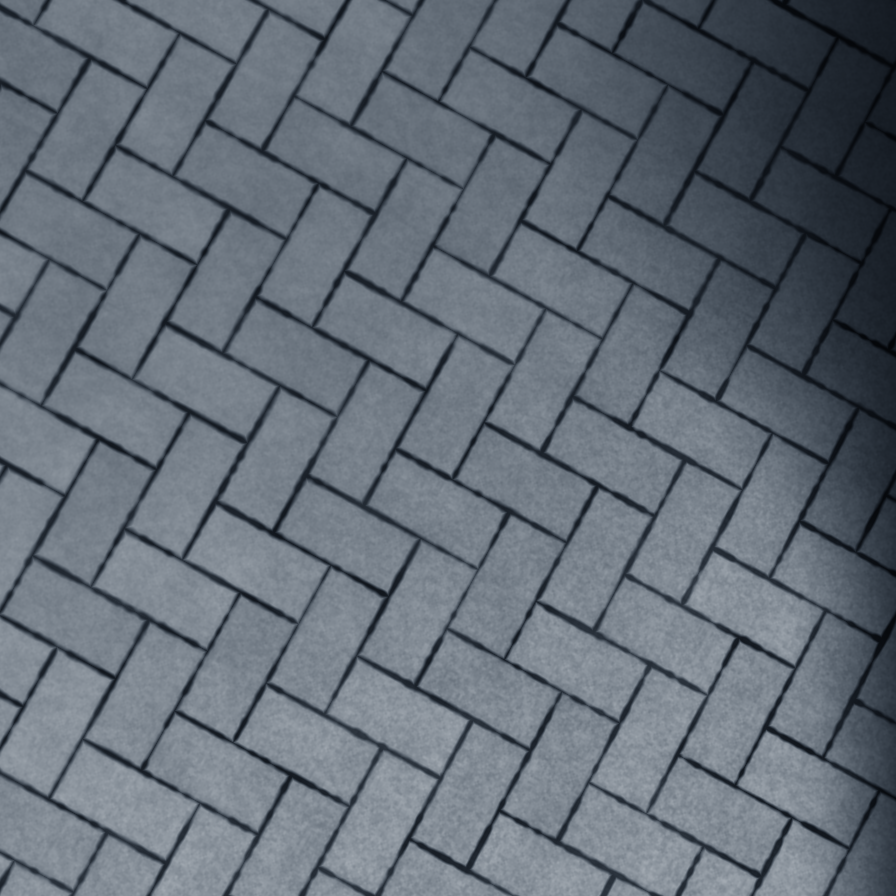
Reproduce this texture procedurally as a Shadertoy shader.

```glsl
// Slanted herringbone paving of blue-grey bricks with dark joints, lit from the lower left.
#define BRICK_WIDTH 0.0726           // short side of a brick, in canvas heights
#define TILT 0.5027                  // clockwise turn of the pattern, radians
#define ANCHOR vec2(0.5113, 0.6276)  // top left corner of one upright brick
#define PERSPECTIVE vec2(0.029, 0.040)
#define JOINT_HALF 0.036             // half the joint width, in brick widths
#define JOINT_LEVEL 0.20             // joint brightness relative to brick
#define BRICK_VARIATION 0.09
#define GRAIN 0.13
#define LIGHT_TOP 0.465
#define LIGHT_BOTTOM 0.575
#define SHADOW_DEPTH 0.82
#define TINT_POWER vec3(1.11, 1.0, 0.89)

float hash(vec2 p) {
    vec3 h = fract(vec3(p.xyx) * 0.1031);
    h += dot(h, h.yzx + 33.33);
    return fract((h.x + h.y) * h.z);
}

float noise(vec2 p) {
    vec2 cell = floor(p), f = fract(p);
    f = f * f * (3.0 - 2.0 * f);
    return mix(mix(hash(cell), hash(cell + vec2(1, 0)), f.x),
               mix(hash(cell + vec2(0, 1)), hash(cell + vec2(1, 1)), f.x), f.y);
}

// Canvas position to brick units, with a slight perspective.
vec2 toPaving(vec2 uv) {
    vec2 p = uv - ANCHOR;
    p /= (1.0 - dot(PERSPECTIVE, p)) * BRICK_WIDTH;
    float c = cos(TILT), s = sin(TILT);
    return vec2(c * p.x - s * p.y, s * p.x + c * p.y);
}

// Distance to the brick edge; also returns the corner cell of the brick.
float herringbone(vec2 q, out vec2 corner) {
    vec2 cell = floor(q);
    float phase = mod(cell.x - cell.y, 4.0);
    bool upright = phase > 0.5 && phase < 2.5;
    vec2 size = upright ? vec2(1, 2) : vec2(2, 1);
    corner = cell;
    if (phase < 0.5) corner.x -= 1.0;
    else if (phase < 1.5) corner.y -= 1.0;
    vec2 inside = min(q - corner, corner + size - q);
    return min(inside.x, inside.y);
}

// Overall light: brighter below, falling into shade at the right and upper right.
float lighting(vec2 uv) {
    float rise = smoothstep(0.3, 1.0, uv.y);
    float edge = 0.965 - 0.2 * rise;
    float spread = 0.1 + 0.24 * rise;
    float shade = smoothstep(edge - spread, edge + spread, uv.x);
    float light = mix(LIGHT_BOTTOM, LIGHT_TOP, smoothstep(0.0, 0.8, uv.y));
    return light * (1.0 - SHADOW_DEPTH * shade);
}

void mainImage(out vec4 fragColor, in vec2 fragCoord) {
    vec2 uv = fragCoord / iResolution.y;
    vec2 q = toPaving(uv);
    vec2 corner;
    float edgeDistance = herringbone(q, corner);

    // Focus sharpens towards the lower right.
    float focus = smoothstep(-0.5, 0.5, uv.x - uv.y);

    // Stone surface: tone per brick, broad mottling and fine grain.
    float tone = 1.0 + BRICK_VARIATION * (hash(corner + 71.0) - 0.5);
    tone += 0.08 * (noise(q * 1.7 + 40.0) - 0.5);
    tone += 0.07 * (noise(q * vec2(6.0, 9.0) + 90.0) - 0.5);
    float grain = 0.6 * noise(q * 19.0 + 300.0) + 0.4 * noise(q * 31.0 + 700.0);
    tone += GRAIN * mix(0.8, 1.8, focus) * (grain - 0.5);

    // Joints with worn edges and uneven width and depth.
    float wear = 0.035 * (noise(q * 9.0 + 150.0) - 0.5)
               + 0.025 * (noise(q * 2.0 + 220.0) - 0.5);
    float pixel = 1.0 / (iResolution.y * BRICK_WIDTH);
    float soft = max(mix(0.042, 0.030, focus), pixel);
    float joint = 1.0 - smoothstep(-soft, soft, edgeDistance + wear - JOINT_HALF);
    joint *= mix(0.72, 1.05, noise(q * 1.3 + 510.0));
    float rim = 1.0 - 0.10 * (1.0 - smoothstep(0.0, 0.14, edgeDistance));
    tone *= rim * mix(1.0, JOINT_LEVEL, joint);

    float level = max(lighting(uv) * tone, 0.0);
    fragColor = vec4(pow(vec3(level), TINT_POWER), 1.0);
}
```
